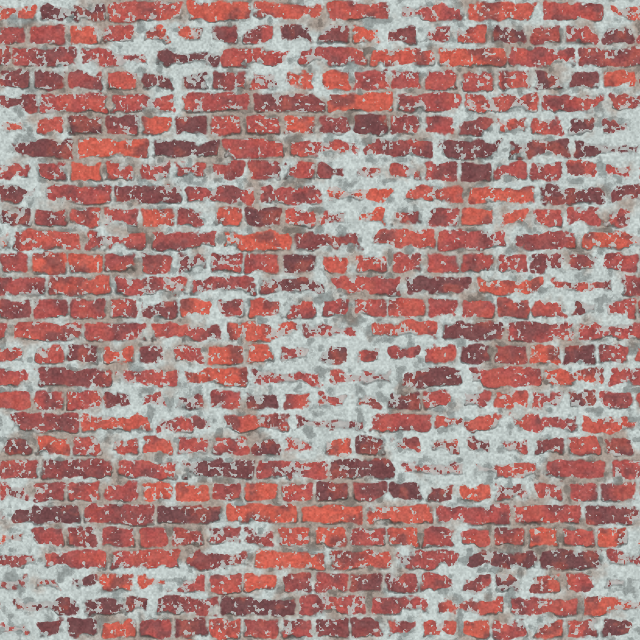
This texture is drawn by a three.js fragment shader. Its source:

```glsl
#define ROWS 28.0
#define STRETCHERS 9.0
#define JOINT 0.085
#define ROUGHNESS 0.30
#define SMEAR 0.26
#define FLECKS 0.85
#define SOFT 0.05
#define PALE vec3(0.77, 0.81, 0.80)
#define TAN vec3(0.67, 0.62, 0.58)
#define MAROON vec3(0.43, 0.27, 0.28)
#define BRICK vec3(0.67, 0.32, 0.31)
#define ORANGE vec3(0.83, 0.38, 0.31)

varying vec2 vUv;

float hash(vec2 p) {
  vec3 q = fract(p.xyx * 0.1031);
  q += dot(q, q.yzx + 33.33);
  return fract((q.x + q.y) * q.z);
}

// Value noise that wraps at the canvas border
float noise(vec2 uv, float freq) {
  vec2 p = uv * freq;
  vec2 i = floor(p);
  vec2 f = fract(p);
  f = f * f * (3.0 - 2.0 * f);
  vec2 a = mod(i, freq);
  vec2 b = mod(i + 1.0, freq);
  return mix(mix(hash(a + freq), hash(vec2(b.x, a.y) + freq), f.x),
             mix(hash(vec2(a.x, b.y) + freq), hash(b + freq), f.x), f.y);
}

float fbm(vec2 uv, float freq) {
  float sum = 0.0;
  float amp = 0.533;
  for (int k = 0; k < 4; k++) {
    sum += amp * noise(uv, freq);
    freq *= 2.0;
    amp *= 0.5;
  }
  return sum;
}

// Sideways shift of one vertical joint
float jointShift(float i, float row, float count) {
  return (hash(vec2(mod(i, count), row) + 71.0) - 0.5) * 0.12;
}

float roundedBox(vec2 p, vec2 halfSize, float radius) {
  vec2 q = abs(p) - halfSize + radius;
  return length(max(q, 0.0)) + min(max(q.x, q.y), 0.0) - radius;
}

void main() {
  // Slightly wavy courses
  vec2 uv = vUv + 0.0045 * (vec2(noise(vUv, 31.0), noise(vUv, 23.0)) - 0.5);

  // Courses alternate headers and stretchers
  float y = uv.y * ROWS;
  float row = mod(floor(y), ROWS);
  float isLong = mod(row, 2.0);
  float count = STRETCHERS * (2.0 - isLong);
  float bond = mix(0.9, 0.13 + 0.48 * mod(floor(row * 0.5), 2.0), isLong);
  float x = uv.x * count - bond - 0.14 * (hash(vec2(row, 5.0)) - 0.5);

  // Brick that owns this point, between two shifted joints
  float i = floor(x);
  if (x - i < jointShift(i, row, count)) i -= 1.0;
  else if (x - i > 1.0 + jointShift(i + 1.0, row, count)) i += 1.0;
  float left = jointShift(i, row, count);
  float right = 1.0 + jointShift(i + 1.0, row, count);
  float unit = ROWS / count;
  vec2 id = vec2(mod(i, count), row);
  vec2 p = vec2((x - i - 0.5 * (left + right)) * unit, fract(y) - 0.5);
  vec2 halfSize = vec2(0.5 * (right - left) * unit, 0.5) - JOINT - 0.04 * hash(id + 13.0);

  // Chipped outline, partly covered by smeared mortar
  float patches = fbm(vUv, 11.0);
  float chips = fbm(vUv, 64.0);
  float grain = noise(vUv, 256.0);
  float fine = noise(vUv, 411.0);
  float smear = smoothstep(0.44, 0.68, 0.5 * patches + 0.5 * fbm(vUv, 42.0));
  float d = roundedBox(p, halfSize, 0.10);
  d += ROUGHNESS * (chips - 0.5) + SMEAR * smear;

  // Fired clay, one tone per brick with mottling
  float tone = hash(id + 37.0);
  vec3 clay = mix(MAROON, BRICK, smoothstep(0.0, 0.45, tone));
  clay = mix(clay, ORANGE, smoothstep(0.60, 1.0, tone) * 0.85);
  float mottle = fbm(vUv + 0.37, 38.0);
  clay = mix(clay, MAROON, 0.65 * smoothstep(0.50, 0.75, mottle));
  clay = mix(clay, ORANGE, 0.40 * smoothstep(0.48, 0.25, mottle));
  clay *= 0.84 + 0.18 * grain + 0.16 * fine;

  // Pale flecks, denser on worn bricks and near the edges
  float worn = hash(id + 91.0) * 0.10 + 0.16 * smear;
  float nearEdge = 0.07 * smoothstep(-0.25, 0.0, d);
  float speck = 0.45 * fbm(vUv + 0.61, 90.0) + 0.35 * noise(vUv, 190.0) + 0.20 * fine;
  float fleck = smoothstep(0.68, 0.78, speck + worn + nearEdge);
  clay = mix(clay, PALE * (0.90 + 0.12 * grain), FLECKS * fleck);
  clay = mix(clay, TAN, 0.14 * noise(vUv, 120.0));

  // Mortar, from sandy to lime
  float lime = smoothstep(0.36, 0.56, 0.6 * patches + 0.4 * mottle);
  vec3 mortar = mix(TAN, PALE, lime);
  mortar *= 0.86 + 0.14 * grain + 0.12 * fine;
  mortar *= 1.0 - 0.25 * smoothstep(0.58, 0.75, chips);

  // Crevice shadow, stronger under each brick
  float crevice = smoothstep(0.09, 0.0, abs(d - 0.02));
  float under = mix(0.10, 0.38, smoothstep(0.1, -0.4, p.y));
  vec3 color = mix(clay, mortar, smoothstep(-SOFT, SOFT, d));
  color *= 1.0 - crevice * under * smoothstep(0.25, 0.75, noise(vUv, 47.0));

  gl_FragColor = vec4(color, 1.0);
}
```
